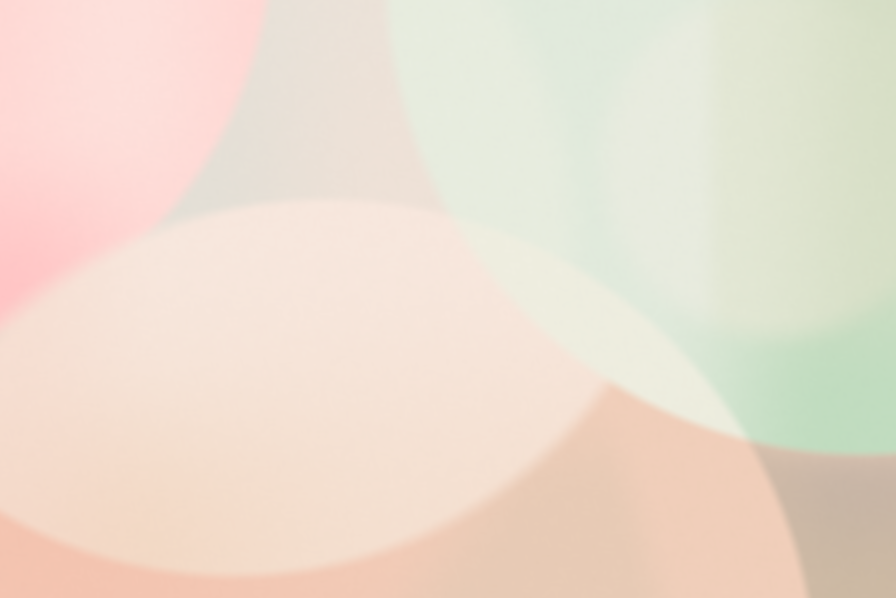
This background is drawn by a Shadertoy shader. Its source:

```glsl
// Soft overlapping pastel discs of light: blush, cream, peach and mint.
#define EDGE 0.010
#define BLUSH_DISC vec3(-0.273, 1.117, 0.729)
#define CREAM_DISC vec3(0.547, -0.152, 0.818)
#define PALE_DISC  vec3(0.391, 0.805, 0.768)
#define MINT_DISC  vec3(1.445, 1.039, 0.799)
#define HAZE_DISC  vec3(0.283, 0.609, 0.674)
#define OLIVE_DISC vec3(1.297, 0.727, 0.289)
#define GRAIN 0.0013

// Signed distance to a disc given as (centre, radius)
float discDist(vec2 p, vec3 disc) {
    return length(p - disc.xy) - disc.z;
}

// Coverage of a disc with a soft rim
float cover(vec2 p, vec3 disc, float soft) {
    return smoothstep(soft, -soft, discDist(p, disc));
}

// Warm grey wall, turning taupe at the lower right
vec3 wall(vec2 p) {
    vec3 upper = mix(vec3(0.892, 0.874, 0.838), vec3(0.932, 0.882, 0.842),
                     smoothstep(0.32, 0.66, p.x));
    upper = mix(upper, vec3(0.912, 0.888, 0.852), 0.5 * smoothstep(0.7, 1.0, p.y));
    vec3 taupe = mix(vec3(0.800, 0.725, 0.640), vec3(0.770, 0.700, 0.645),
                     smoothstep(0.0, 0.25, p.y));
    taupe = mix(taupe, vec3(0.825, 0.735, 0.655), 0.5 * smoothstep(1.42, 1.28, p.x));
    return mix(taupe, upper, smoothstep(0.3, 0.55, p.y));
}

// Pink light, deepest at the lower left
vec3 blush(vec2 p) {
    float band = exp(-30.0 * pow(p.x - 0.21, 2.0)) * smoothstep(0.40, 0.90, p.y);
    vec3 c = mix(vec3(1.0, 0.840, 0.825), vec3(0.992, 0.878, 0.858), band);
    float deep = smoothstep(0.80, 0.50, p.y) * smoothstep(0.34, 0.0, p.x);
    return mix(c, vec3(1.0, 0.772, 0.772), deep);
}

// Peach floor with a darker fan spreading downward
vec3 peach(vec2 p) {
    vec3 c = mix(vec3(0.955, 0.768, 0.690), vec3(0.940, 0.808, 0.728),
                 smoothstep(0.0, 1.1, p.x));
    float drop = max(0.36 - p.y, 0.0);
    float left = 1.0 - 0.72 * drop;
    float right = 1.0 + 0.28 * drop;
    float fan = smoothstep(left - 0.14, left + 0.05, p.x)
              * smoothstep(right + 0.05, right - 0.04, p.x);
    return mix(c, vec3(0.898, 0.790, 0.706), 0.8 * fan * smoothstep(0.0, 0.2, drop));
}

// Cream light, sandier toward the lower left
vec3 cream(vec2 p) {
    vec3 c = mix(vec3(0.957, 0.876, 0.815), vec3(0.968, 0.904, 0.865),
                 smoothstep(0.08, 0.62, p.y));
    float sand = smoothstep(0.42, 0.05, p.y) * smoothstep(0.72, 0.0, p.x);
    c = mix(c, vec3(0.946, 0.838, 0.752), sand);
    return mix(c, vec3(0.963, 0.857, 0.805), 0.6 * smoothstep(0.30, 0.0, p.x));
}

// Mint light built from a pale haze, a deep corner and an olive disc
vec3 mint(vec2 p) {
    vec3 c = mix(vec3(0.882, 0.916, 0.862), vec3(0.906, 0.925, 0.872),
                 cover(p, HAZE_DISC, 0.04));
    vec3 corner = mix(vec3(0.755, 0.862, 0.750), vec3(0.840, 0.870, 0.775),
                      smoothstep(0.32, 0.70, p.y));
    c = mix(c, corner, smoothstep(1.08, 1.42, p.x + 0.10 * (0.6 - p.y)));
    vec3 olive = mix(vec3(0.912, 0.922, 0.874), vec3(0.890, 0.904, 0.830),
                     smoothstep(1.16, 1.22, p.x));
    olive = mix(olive, vec3(0.845, 0.874, 0.778), smoothstep(1.22, 1.52, p.x));
    return mix(c, olive, 0.9 * cover(p, OLIVE_DISC, 0.035));
}

// Faint paper grain from layered sines
float grain(vec2 p) {
    float g = 0.0;
    for (float i = 1.0; i < 4.0; i++) {
        vec2 q = mat2(0.8, 0.6, -0.6, 0.8) * p * 90.0 * i;
        g += sin(q.x + 1.7 * sin(q.y * 0.7 + i)) * sin(q.y + 1.3 * sin(q.x * 0.6));
        p = p.yx + 0.37 * i;
    }
    return g;
}

void mainImage(out vec4 fragColor, in vec2 fragCoord) {
    vec2 p = fragCoord / iResolution.y;

    // Wall and blush disc
    vec3 col = mix(wall(p), blush(p), cover(p, BLUSH_DISC, 1.4 * EDGE));

    // Warm glow just below the mint rim
    float rim = exp(-35.0 * max(discDist(p, MINT_DISC), 0.0));
    float low = smoothstep(0.45, 0.25, p.y);
    col = mix(col, vec3(0.915, 0.810, 0.725), 0.5 * rim * low);

    // Peach disc, lit to cream where the pale disc crosses it
    float creamSoft = mix(0.030, 1.1 * EDGE, smoothstep(0.0, 0.45, p.x));
    float inCream = cover(p, CREAM_DISC, creamSoft);
    float paleSoft = mix(0.012, 0.020, smoothstep(0.4, 0.9, p.x));
    vec3 warm = mix(peach(p), cream(p), cover(p, PALE_DISC, paleSoft));
    col = mix(col, warm, inCream);

    // Mint disc, turning ivory where it overlaps the cream
    vec3 cool = mix(mint(p), vec3(0.937, 0.930, 0.876), 0.9 * inCream);
    float mintSoft = EDGE * mix(1.5, 1.0, smoothstep(0.7, 1.2, p.x));
    col = mix(col, cool, cover(p, MINT_DISC, mintSoft));

    col += GRAIN * grain(p);
    fragColor = vec4(clamp(col, 0.0, 1.0), 1.0);
}
```
